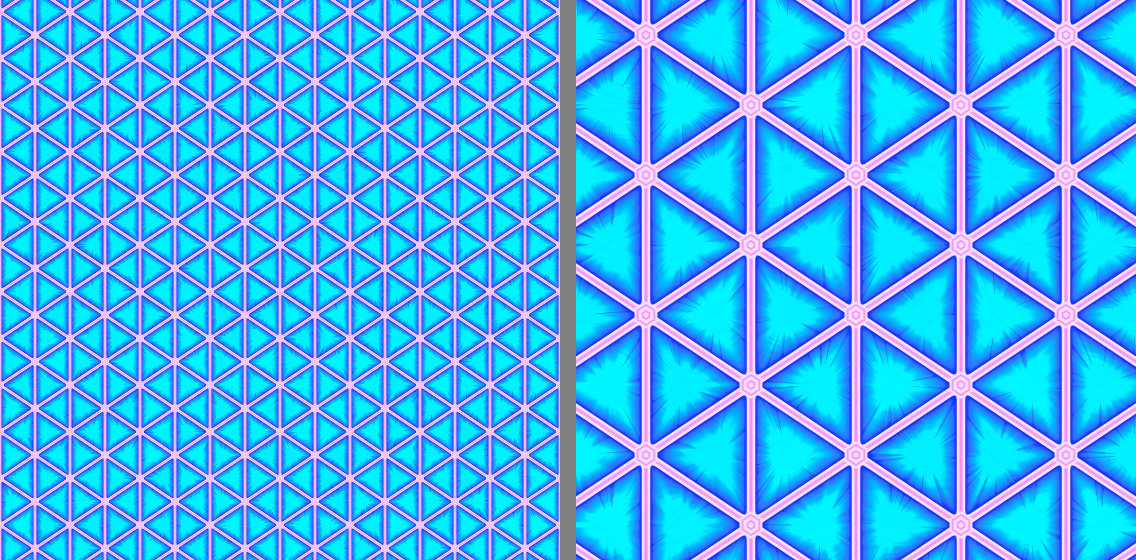
Left: the whole. Right: its middle third, enlarged.
Write a Shadertoy shader that draws this pattern.

```glsl
// Triangular lattice of pale bars with hexagonal joints over glowing cyan panes.
// Barycentric coordinates of each triangle give the bar, joint and glow distances;
// hashed radial and brushed streaks vary every pane. One unit is one row height.

#define COLUMNS 16.0
#define ROWS 12.0
#define BAR_HALF 0.031
#define GROOVE_HALF 0.011
#define JOINT_SIZE 0.082
#define CORNER_ROUND 0.04
#define STREAK_DEPTH 0.55
#define BRUSH_DEPTH 0.28

const vec3 PALE = vec3(0.99, 0.87, 1.00);
const vec3 PINK = vec3(0.94, 0.57, 1.00);
const vec3 DEEP = vec3(0.07, 0.23, 1.00);
const vec3 BLUE = vec3(0.18, 0.48, 1.00);
const vec3 SKY  = vec3(0.00, 0.72, 1.00);
const vec3 CYAN = vec3(0.00, 0.97, 1.00);

float hash(vec2 p) {
    vec3 q = fract(p.xyx * vec3(0.1031, 0.1030, 0.0973));
    q += dot(q, q.yzx + 33.33);
    return fract((q.x + q.y) * q.z);
}

float noise(vec2 p) {
    vec2 i = floor(p), f = fract(p);
    f = f * f * (3.0 - 2.0 * f);
    return mix(mix(hash(i), hash(i + vec2(1, 0)), f.x),
               mix(hash(i + vec2(0, 1)), hash(i + vec2(1, 1)), f.x), f.y);
}

float smoothMin(float a, float b, float k) {
    float h = max(k - abs(a - b), 0.0) / k;
    return min(a, b) - h * h * k * 0.25;
}

// Soft-edged band: 1 where |d| is below halfWidth
float band(float d, float halfWidth, float px) {
    return 1.0 - smoothstep(halfWidth - 0.5 * px, halfWidth + 0.5 * px, abs(d));
}

// Colour of a pane by depth from its rim
vec3 paneColor(float depth) {
    vec3 c = mix(DEEP, BLUE, smoothstep(0.003, 0.028, depth));
    c = mix(c, SKY, smoothstep(0.026, 0.066, depth));
    return mix(c, CYAN, smoothstep(0.060, 0.118, depth));
}

void mainImage(out vec4 fragColor, in vec2 fragCoord) {
    vec2 uv = fragCoord / iResolution.xy;
    float px = ROWS / min(iResolution.x, iResolution.y);

    // Three line families: columns and both diagonals
    float a = uv.x * COLUMNS;
    float b = uv.y * ROWS - 0.75;
    vec2 diagonals = b + vec2(0.5, -0.5) * a;
    vec2 f = fract(diagonals);
    float fa = fract(a);

    // Barycentric coordinates, pane number (wrapping) and side distances
    bool pointsRight = f.x > f.y;
    vec3 bary = pointsRight ? vec3(fa, 1.0 - f.x, f.y) : vec3(1.0 - fa, f.x, 1.0 - f.y);
    vec2 lines = floor(diagonals);
    vec2 id = vec2(mod(floor(a), COLUMNS), mod(lines.x + lines.y, 2.0 * ROWS));
    float columnWidth = ROWS / COLUMNS;
    float slant = columnWidth / length(vec2(columnWidth, 0.5));
    vec3 heights = vec3(columnWidth, slant, slant);
    vec3 sides = bary * heights;
    vec3 corners = (1.0 - bary) * heights;

    float sideDist = min(sides.x, min(sides.y, sides.z));
    float rounded = smoothMin(smoothMin(sides.x, sides.y, CORNER_ROUND), sides.z, CORNER_ROUND);
    float hexDist = min(corners.x, min(corners.y, corners.z));
    float rim = min(rounded - BAR_HALF, hexDist - JOINT_SIZE);

    // Radial streaks and fine brush marks, different in each pane
    vec2 local = vec2((bary.x - 1.0 / 3.0) * columnWidth, 0.5 * (bary.z - bary.y));
    vec2 seed = id * vec2(17.0, 29.0) + 100.0;
    vec2 ray = local / max(length(local), 0.001);
    float away = smoothstep(0.06, 0.2, length(local));
    float radial = noise(ray * 7.0 + seed);
    float spike = smoothstep(0.74, 0.95, noise(ray * 15.0 + seed + 51.0)) * away;
    vec2 axis = normalize(vec2(1.0, hash(id + 7.0) * 2.4 - 1.2));
    vec2 brushPos = vec2(dot(local, axis), dot(local, vec2(-axis.y, axis.x)));
    float brush = noise(brushPos * vec2(7.0, 62.0) + seed) - 0.5;
    float depth = max(rim, 0.0);
    depth *= 1.0 + STREAK_DEPTH * (radial - 0.5) * away + BRUSH_DEPTH * brush;
    depth *= 1.0 - 0.5 * spike;

    vec3 pane = paneColor(depth);
    pane.g -= 0.05 * max(brush, 0.0) + 0.03 * hash(id + 3.0);

    // Pale bars with a pink groove, stronger on the columns
    float onColumn = step(sides.x, min(sides.y, sides.z));
    float inJoint = band(hexDist, JOINT_SIZE, px);
    float groove = band(sideDist, GROOVE_HALF, px) * mix(0.85, 1.0, onColumn);
    // Concentric hexagon rings in the joints
    float rings = max(band(hexDist - 0.060, 0.007, px), band(hexDist - 0.024, 0.007, px));
    vec3 frame = mix(PALE, PINK, mix(groove, rings * 0.85, inJoint));

    vec3 color = mix(frame, pane, smoothstep(-0.5 * px, 0.5 * px, rim));
    fragColor = vec4(color, 1.0);
}
```
